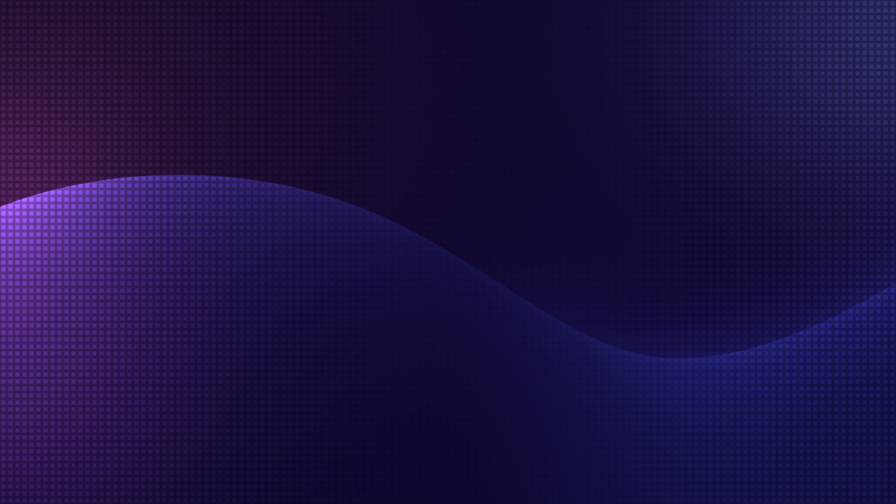
Give the GLSL for this background, as a WebGL 2 fragment shader.

```glsl
#version 300 es
precision highp float;
// A dark indigo backdrop split by one smooth wave with a luminous rim.
// Soft elliptical glows tint each side, the rim fades with depth below the wave,
// and a fine square mesh darkens the lit regions near both sides.
uniform vec2 u_resolution;
out vec4 fragColor;

const float PI = 3.14159265;
const float MESH_ROWS = 72.0;

const vec3 NIGHT   = vec3(0.050, 0.020, 0.180);
const vec3 DEEP    = vec3(0.046, 0.028, 0.190);
const vec3 MAGENTA = vec3(0.180, 0.060, 0.150);
const vec3 PLUM    = vec3(0.115, 0.060, 0.050);
const vec3 STEEL   = vec3(0.135, 0.155, 0.250);
const vec3 VIOLET  = vec3(0.320, 0.150, 0.340);
const vec3 INDIGO  = vec3(0.210, 0.160, 0.390);
const vec3 COBALT  = vec3(0.095, 0.110, 0.300);
const vec3 PURPLE  = vec3(0.190, 0.080, 0.200);

float hash(vec2 p) {
  return fract(sin(dot(p, vec2(127.1, 311.7))) * 43758.5453);
}

// Soft ellipse of light, one at its center
float glow(vec2 uv, vec2 center, vec2 radius) {
  vec2 d = (uv - center) / radius;
  return exp(-dot(d, d));
}

// Skewed cosine: crest at the left, trough at the right
float waveHeight(float x) {
  float phase = (x - 0.2) / 0.555 * PI;
  phase -= 0.3 * sin(min(phase, PI));
  return 0.471 + 0.182 * cos(phase);
}

// Soft dark mesh: zero inside a cell, one on its border
float mesh(vec2 p, float rows) {
  vec2 line = 0.5 + 0.5 * cos(2.0 * PI * p * rows);
  line *= line;
  return 1.0 - (1.0 - line.x) * (1.0 - line.y);
}

// Background over the wave, height measured upward from it
vec3 skyColor(vec2 uv, float height) {
  vec3 color = NIGHT;
  color += MAGENTA * glow(uv, vec2(0.0, 0.60), vec2(0.15, 0.24));
  color += PLUM * glow(uv, vec2(0.0, 0.82), vec2(0.40, 0.60));
  color += STEEL * glow(uv, vec2(1.0, 0.95), vec2(0.24, 0.38));
  float haze = exp(-max(height, 0.0) / 0.11) * smoothstep(0.45, 0.85, uv.x);
  return color + COBALT * 0.6 * haze;
}

// Body under the wave, depth measured downward from it
vec3 waveColor(vec2 uv, float depth) {
  float s = max(depth, 0.0);
  float left = exp(-uv.x * uv.x / 0.15);
  float edge = exp(-uv.x * uv.x / 0.014);
  float right = smoothstep(0.46, 0.88, uv.x);
  vec3 color = DEEP;
  color += INDIGO * left * exp(-s / 0.20);
  color += VIOLET * edge * exp(-s / 0.16);
  color += COBALT * right * (0.35 + 0.65 * exp(-s / 0.15));
  color += PURPLE * glow(uv, vec2(0.0, 0.3), vec2(0.22, 0.42));
  // Thin bright rim
  color += INDIGO * 0.3 * (left + 0.3 * right) * exp(-s / 0.012);
  return color;
}

void main() {
  vec2 uv = gl_FragCoord.xy / u_resolution;
  vec2 p = gl_FragCoord.xy / u_resolution.y;
  float pixel = 1.0 / u_resolution.y;

  // Two sides joined by a smooth edge
  float depth = waveHeight(uv.x) - uv.y;
  float inside = smoothstep(-pixel, pixel, depth);
  vec3 color = mix(skyColor(uv, -depth), waveColor(uv, depth), inside);

  // Mesh fades out toward the dark middle
  float sides = smoothstep(0.05, 0.40, abs(uv.x - 0.56));
  float strength = mix(0.08, 0.36, sides);
  color *= 1.0 - strength * (mesh(p, MESH_ROWS) - 0.2);

  // Slight grain against banding
  color += (hash(floor(p * 288.0)) - 0.5) * 0.004;
  fragColor = vec4(clamp(color, 0.0, 1.0), 1.0);
}
```
